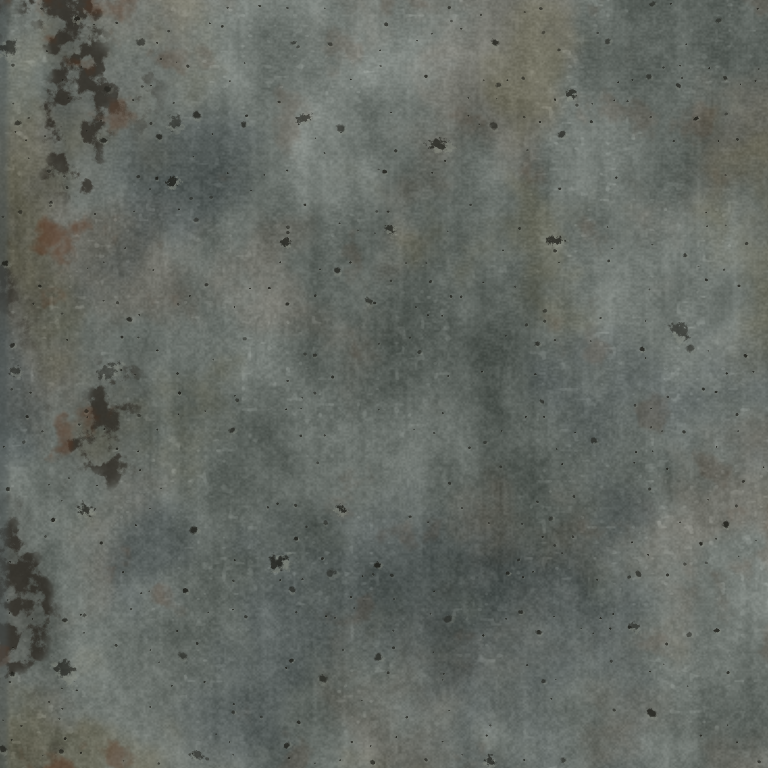
A three.js fragment shader for this texture:

```glsl
varying vec2 vUv;

const vec3 CONCRETE = vec3(0.418, 0.444, 0.424);
const vec3 OLIVE = vec3(0.355, 0.345, 0.265);
const vec3 SLATE = vec3(0.285, 0.315, 0.315);
const vec3 WARM = vec3(0.440, 0.415, 0.375);
const vec3 GRIME = vec3(0.170, 0.155, 0.130);
const vec3 RUST = vec3(0.330, 0.190, 0.110);
const vec3 HOLE = vec3(0.110, 0.110, 0.090);
const vec3 RIM = vec3(0.560, 0.575, 0.525);

const float CLOUD_CONTRAST = 0.27;
const float MOTTLE_CONTRAST = 0.22;
const float STREAK_CONTRAST = 0.09;
const float GRAIN_CONTRAST = 0.11;
const float GRAIN_SCALE = 190.0;
const float GRIME_REACH = 0.30;

float hash(vec2 p) {
  return fract(sin(dot(p, vec2(127.1, 311.7))) * 43758.5453);
}

vec2 hash2(vec2 p) {
  return vec2(hash(p), hash(p + 37.7));
}

float noise(vec2 p) {
  vec2 i = floor(p);
  vec2 f = fract(p);
  f = f * f * (3.0 - 2.0 * f);
  float low = mix(hash(i), hash(i + vec2(1.0, 0.0)), f.x);
  float high = mix(hash(i + vec2(0.0, 1.0)), hash(i + vec2(1.0, 1.0)), f.x);
  return mix(low, high, f.y);
}

float fbm(vec2 p) {
  float sum = 0.0;
  float amplitude = 0.5;
  for (int i = 0; i < 5; i++) {
    sum += amplitude * noise(p);
    p = mat2(0.8, 0.6, -0.6, 0.8) * p * 2.03 + 11.3;
    amplitude *= 0.5;
  }
  return sum / 0.97;
}

// Scattered cavities: x is the shadowed hole, y the lit lower rim
vec2 pores(vec2 uv, float cells, float density, float radius, float stretch, float rough) {
  vec2 p = uv * cells;
  vec2 result = vec2(0.0);
  for (int y = -1; y <= 1; y++) {
    for (int x = -1; x <= 1; x++) {
      vec2 id = floor(p) + vec2(float(x), float(y));
      if (hash(id + cells) > density) continue;
      vec2 d = p - id - 0.15 - 0.7 * hash2(id + 5.1);
      float size = hash(id + 9.4);
      float r = radius * mix(0.45, 1.0, size * size);
      float angle = (hash(id + 2.6) - 0.5) * 1.6;
      float c = cos(angle);
      float s = sin(angle);
      vec2 q = mat2(c, -s, s, c) * d;
      q.x /= mix(1.0, stretch, hash(id + 6.8));
      float wobble = rough * r * (fbm(d * 1.6 / r + id * 7.0) - 0.5);
      float hole = 1.0 - smoothstep(0.5 * r, 1.1 * r, length(q) + wobble);
      float lip = length(q - vec2(0.35, -0.6) * r) - wobble;
      float rim = (1.0 - smoothstep(0.6 * r, 1.2 * r, lip)) * (1.0 - hole);
      float depth = mix(0.55, 1.0, hash(id + 3.3));
      result = max(result, vec2(hole, rim) * depth);
    }
  }
  return result;
}

void main() {
  vec2 uv = vUv;
  vec2 warped = uv + 0.05 * (vec2(fbm(uv * 9.0), fbm(uv * 9.0 + 40.0)) - 0.5);

  // Weathered colour patches
  float mottle = fbm(uv * vec2(17.0, 13.0) + 3.0);
  float olive = smoothstep(0.50, 0.70, fbm(warped * 4.5 + 21.0) + 0.25 * (mottle - 0.5));
  float slate = smoothstep(0.53, 0.72, fbm(warped * 4.0 + 64.0) + 0.25 * (mottle - 0.5));
  float warm = smoothstep(0.50, 0.70, fbm(warped * 6.0 + 87.0));
  vec3 color = mix(CONCRETE, WARM, 0.45 * warm);
  color = mix(color, OLIVE, 0.55 * olive);
  color = mix(color, SLATE, 0.60 * slate);

  // Clouds, vertical runs and fine grain
  float streak = fbm(vec2(uv.x * 46.0, uv.y * 5.0) + 15.0);
  float grain = 0.5 * (noise(uv * GRAIN_SCALE) + noise(uv * GRAIN_SCALE * 2.1 + 8.0));
  float tone = CLOUD_CONTRAST * (fbm(warped * 3.2 + 7.0) - 0.5);
  tone += MOTTLE_CONTRAST * (mottle - 0.5);
  tone += STREAK_CONTRAST * (streak - 0.5);
  tone += GRAIN_CONTRAST * (grain - 0.5);
  color += tone;
  float fleck = smoothstep(0.76, 0.95, noise(uv * vec2(120.0, 150.0) + 33.0));
  color += 0.06 * fleck * smoothstep(0.42, 0.62, fbm(uv * 11.0 + 52.0));

  // Grime and rust gathered along the left side
  float side = 1.0 - smoothstep(0.02, GRIME_REACH, uv.x);
  float stain = side * smoothstep(0.36, 0.66, fbm(warped * vec2(7.0, 4.5) + 30.0));
  float speckle = smoothstep(0.54, 0.72, fbm(uv * 62.0 + 12.0) + 0.14 * stain);
  color = mix(color, GRIME, 0.30 * stain);
  color = mix(color, GRIME, 0.75 * speckle * smoothstep(0.1, 0.6, stain));
  float rust = smoothstep(0.66, 0.78, fbm(uv * 13.0 + 71.0)) * (0.25 + 0.75 * side);
  color = mix(color, RUST, 0.55 * rust);
  color = mix(color, SLATE, 0.5 * (1.0 - smoothstep(0.004, 0.016, uv.x)));

  // Pinholes, bubbles and chipped pits
  vec2 pinholes = pores(uv, 42.0, 0.22, 0.11, 1.3, 0.4);
  vec2 bubbles = pores(uv + 0.37, 17.0, 0.24, 0.10, 1.5, 0.8);
  vec2 pits = pores(uv + 0.71, 8.0, 0.34, 0.095, 2.0, 2.2);
  float rim = max(0.3 * pinholes.y, max(0.45 * bubbles.y, 0.60 * pits.y));
  float hole = max(0.80 * pinholes.x, max(0.85 * bubbles.x, 0.75 * pits.x));
  color = mix(color, RIM, rim * (0.4 + 0.6 * grain));
  color = mix(color, HOLE, hole);

  gl_FragColor = vec4(clamp(color, 0.0, 1.0), 1.0);
}
```
